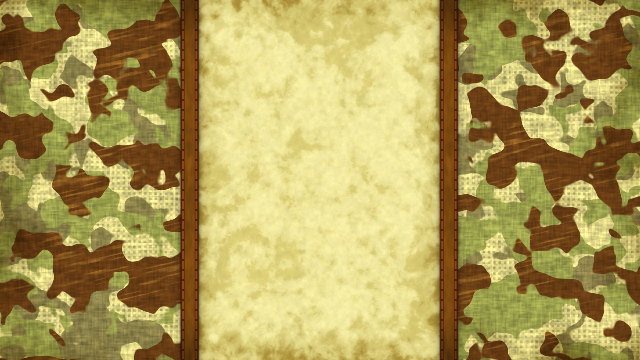
Write a WebGL 1 fragment shader that draws this background.

```glsl
precision highp float;
// Worn camouflage cloth on both sides of a mottled parchment, joined by stitched leather straps.
uniform vec2 u_resolution;

const float WIDTH = 1.7778;
const float LEFT_STRAP = 0.527;
const float RIGHT_STRAP = 1.247;
const float STRAP_HALF = 0.025;

const vec3 CREAM = vec3(0.90, 0.86, 0.54);
const vec3 GREEN = vec3(0.61, 0.63, 0.30);
const vec3 OLIVE = vec3(0.55, 0.51, 0.29);
const vec3 BROWN = vec3(0.41, 0.24, 0.08);
const vec3 PAPER = vec3(0.96, 0.93, 0.64);
const vec3 STAIN = vec3(0.84, 0.78, 0.42);
const vec3 BURNT = vec3(0.60, 0.47, 0.13);
const vec3 LEATHER = vec3(0.49, 0.29, 0.06);
const vec3 SEAM = vec3(0.33, 0.12, 0.04);
const vec3 THREAD = vec3(0.62, 0.36, 0.15);

float hash(vec2 p) {
  vec3 q = fract(vec3(p.xyx) * 0.1031);
  q += dot(q, q.yzx + 33.33);
  return fract((q.x + q.y) * q.z);
}

float noise(vec2 p) {
  vec2 i = floor(p), f = fract(p);
  f = f * f * (3.0 - 2.0 * f);
  return mix(mix(hash(i), hash(i + vec2(1.0, 0.0)), f.x),
             mix(hash(i + vec2(0.0, 1.0)), hash(i + 1.0), f.x), f.y);
}

float fbm(vec2 p) {
  float sum = 0.0, amp = 0.5;
  for (int i = 0; i < 5; i++) {
    sum += amp * noise(p);
    p = mat2(1.6, 1.2, -1.2, 1.6) * p + 7.3;
    amp *= 0.56;
  }
  return sum / 1.07;
}

// Coverage of one printed camouflage layer with wavy, closed blobs.
float blobs(vec2 p, float seed, float level) {
  vec2 q = p + 0.03 * (vec2(noise(p * 26.0 + seed), noise(p * 26.0 + seed + 40.0)) - 0.5);
  q = vec2(q.x + 0.3 * q.y, q.y * 1.05 - 0.15 * q.x);
  float field = 0.74 * noise(q * 14.0 + seed) + 0.26 * noise(q * 33.0 + seed + 9.0);
  return smoothstep(level - 0.018, level + 0.018, field);
}

// Open linen weave, from 0 in the holes to 1 on the threads.
float weave(vec2 p) {
  vec2 wave = abs(fract(p * 68.0) - 0.5);
  return smoothstep(0.10, 0.36, max(wave.x, wave.y));
}

vec3 camouflage(vec2 p) {
  float grain = fbm(p * vec2(60.0, 90.0));
  float thread = noise(p * vec2(40.0, 260.0)) + noise(p * vec2(260.0, 40.0)) - 1.0;
  float wear = fbm(p * 9.0 + 20.0);
  float holes = 1.0 - weave(p + 0.003 * noise(p * 30.0));
  vec3 color = CREAM * (1.0 - 0.22 * holes * smoothstep(0.30, 0.55, wear));
  color = mix(color, OLIVE, blobs(p, 31.7, 0.54));
  color = mix(color, GREEN, blobs(p, 73.2, 0.49));
  // The dark print gathers in three broad rows.
  float rows = cos(6.283 * (p.y - 0.87) / 0.31);
  float brown = blobs(p, 12.4, 0.575 - 0.075 * rows);
  color = mix(color, BROWN, brown);
  // Slanted scuffs wear through the dark print.
  float scuff = noise(vec2(p.x * 14.0 + p.y * 5.0, p.y * 170.0 - p.x * 40.0));
  color += vec3(0.17, 0.15, 0.06) * brown * smoothstep(0.55, 0.95, scuff) * smoothstep(0.35, 0.6, wear);
  color *= 0.80 + 0.40 * grain + 0.17 * thread;
  // Dirt gathers toward the outer edges.
  vec2 side = abs(p / vec2(WIDTH, 1.0) - 0.5) * 2.0;
  float dirt = smoothstep(0.80, 1.20, max(side.x, side.y) + 0.6 * (wear - 0.5));
  return mix(color, color * vec3(0.66, 0.60, 0.40), dirt);
}

vec3 parchment(vec2 p) {
  float cloud = fbm(p * 8.0 + 4.0);
  float fleck = fbm(p * 34.0 + 1.5 * cloud);
  float centerX = 0.5 * (LEFT_STRAP + RIGHT_STRAP);
  vec2 side = abs(p - vec2(centerX, 0.5)) / vec2(0.335, 0.5);
  float reach = max(side.x, side.y);
  // Crisp blotches sit over a softer wash and thicken away from the center.
  float mottle = 0.45 * cloud + 0.55 * fleck + 0.11 * (reach * reach - 0.45);
  float wash = smoothstep(0.36, 0.70, mottle);
  float blotch = smoothstep(0.54, 0.60, mottle);
  vec3 color = mix(PAPER, STAIN, 0.58 * wash + 0.25 * blotch);
  color *= 0.94 + 0.11 * fbm(p * 90.0);
  // Ragged burn along all four edges.
  float border = reach + 0.40 * (fleck - 0.5);
  color = mix(color, STAIN * 0.95, 0.5 * smoothstep(0.74, 0.96, border));
  return mix(color, BURNT, 0.75 * smoothstep(0.92, 1.10, border));
}

// x is measured from the middle of the strap.
vec3 strap(float x, float y, float blur) {
  float edge = abs(x) / STRAP_HALF;
  float wear = fbm(vec2(x * 60.0, y * 22.0));
  vec3 color = LEATHER * (0.76 + 0.46 * wear);
  color = mix(color, SEAM, smoothstep(0.48, 0.66, edge));
  float row = 1.0 - smoothstep(0.0012, 0.0012 + blur, abs(abs(x) - 0.0185));
  float dash = 1.0 - smoothstep(0.35, 0.42, abs(fract(y * 36.0) - 0.5));
  color = mix(color, THREAD, 0.7 * row * dash);
  color *= 1.0 - 0.35 * smoothstep(0.90, 1.0, edge);
  return color * (1.0 - 0.3 * smoothstep(0.34, 0.5, abs(y - 0.5)));
}

void main() {
  vec2 p = gl_FragCoord.xy / u_resolution * vec2(WIDTH, 1.0);
  float pixel = 1.0 / u_resolution.y;
  float middle = 0.5 * (LEFT_STRAP + RIGHT_STRAP);
  float x = p.x < middle ? p.x - LEFT_STRAP : RIGHT_STRAP - p.x;

  // Cloth outside, parchment inside, with a soft shadow beside each strap.
  vec3 color = mix(camouflage(p), parchment(p), smoothstep(-pixel, pixel, x));
  float gap = abs(x) - STRAP_HALF;
  color *= 1.0 - 0.35 * exp(-max(gap, 0.0) * 150.0);
  float cover = 1.0 - smoothstep(-pixel, pixel, gap);
  color = mix(color, strap(x, p.y, pixel), cover);
  gl_FragColor = vec4(color, 1.0);
}
```
